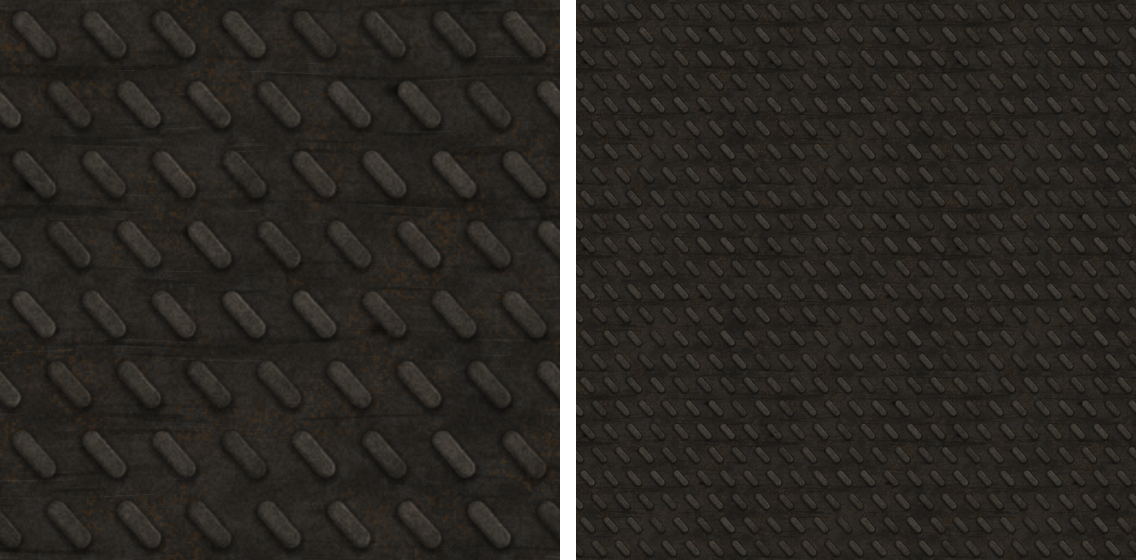
Left, the tile; right, the same tile 3 across and 3 down.
A WebGL 2 fragment shader for this texture:

```glsl
#version 300 es
precision highp float;

uniform vec2 u_resolution;
out vec4 fragColor;

const float REPEATS = 8.0;                  // lugs across and rows down, even
const vec2 LUG_AXIS = vec2(0.172, -0.195);  // half spine, in cell units
const float LUG_RADIUS = 0.142;
const vec2 LIGHT_DIR = vec2(0.98, 0.20);
const vec2 SHADOW_SHIFT = vec2(-0.005, -0.035);
const vec3 GROUND = vec3(0.152, 0.141, 0.124);
const vec3 WORN_STEEL = vec3(0.182, 0.174, 0.162);
const vec3 LUG = vec3(0.222, 0.207, 0.184);
const vec3 RUST = vec3(0.270, 0.180, 0.095);
const vec3 SOOT = vec3(0.075, 0.070, 0.060);
const float GRAIN = 0.42;
const float RUST_AMOUNT = 0.42;
const float STREAK_AMOUNT = 0.45;
const float TAU = 6.2831853;

float hash(vec2 cell, float seed) {
    uvec3 q = uvec3(cell, seed) * uvec3(1597u, 51749u, 7919u);
    uint n = (q.x ^ q.y ^ q.z) * 747796u + 28913u;
    n = (n ^ (n >> 15)) * 277803u;
    n = (n ^ (n >> 13)) * 668265u;
    return float((n ^ (n >> 16)) & 65535u) / 65535.0;
}

// Value noise that wraps after one canvas
float noise(vec2 uv, vec2 period, float seed) {
    vec2 p = uv * period;
    vec2 i = floor(p), f = fract(p);
    f = f * f * (3.0 - 2.0 * f);
    vec2 a = mod(i, period), b = mod(i + 1.0, period);
    return mix(mix(hash(a, seed), hash(vec2(b.x, a.y), seed), f.x),
               mix(hash(vec2(a.x, b.y), seed), hash(b, seed), f.x), f.y);
}

float fbm(vec2 uv, float period, float seed) {
    float sum = 0.0, gain = 0.5;
    for (int i = 0; i < 4; i++) {
        sum += gain * noise(uv, vec2(period), seed + float(i));
        period *= 2.0;
        gain *= 0.5;
    }
    return sum / 0.9375;
}

// Sparse wrapped cellular stains, wider than tall
float stains(vec2 uv, float period, float seed) {
    vec2 p = uv * period;
    float stain = 0.0;
    for (int y = -1; y <= 1; y++) {
        for (int x = -1; x <= 1; x++) {
            vec2 cell = floor(p) + vec2(x, y);
            vec2 id = mod(cell, period);
            vec2 center = cell + 0.25 + 0.5 * vec2(hash(id, seed), hash(id, seed + 1.0));
            float reach = length((p - center) * vec2(1.0, 1.9));
            float present = step(0.89, hash(id, seed + 2.0));
            stain = max(stain, present * (1.0 - smoothstep(0.02, 0.26, reach)));
        }
    }
    return stain;
}

// Vector from the lug's spine to p
vec2 fromSpine(vec2 p) {
    return p - LUG_AXIS * clamp(dot(p, LUG_AXIS) / dot(LUG_AXIS, LUG_AXIS), -1.0, 1.0);
}

void main() {
    vec2 uv = gl_FragCoord.xy / u_resolution;
    float pixel = REPEATS / min(u_resolution.x, u_resolution.y);

    // Staggered grid of lugs
    vec2 grid = uv * REPEATS;
    float row = floor(grid.y);
    grid.x += 0.5 * mod(row + 1.0, 2.0);
    vec2 id = mod(vec2(floor(grid.x), row), REPEATS);
    vec2 p = fract(grid) - vec2(0.49, 0.51);

    // Shared surface noise
    float broad = fbm(uv, 6.0, 10.0);
    float medium = fbm(uv, 32.0, 20.0);
    float grain = 0.6 * noise(uv, vec2(256.0), 30.0) + 0.4 * noise(uv, vec2(128.0), 31.0);

    // Ground: darker between rows, worn patches and rust flecks
    float band = 0.5 + 0.5 * cos(TAU * p.y);
    vec3 color = GROUND * (0.68 + 0.15 * band + 0.40 * broad);
    color = mix(color, WORN_STEEL, 0.55 * smoothstep(0.45, 0.75, medium));
    float rust = smoothstep(0.54, 0.82, noise(uv, vec2(160.0), 40.0));
    rust *= smoothstep(0.42, 0.68, fbm(uv, 12.0, 41.0));
    color = mix(color, RUST, RUST_AMOUNT * rust);

    // Horizontal scuffs, mostly between rows
    vec2 bent = uv + vec2(0.0, 0.004 * sin(TAU * (2.0 * uv.x + uv.y)));
    float scuff = smoothstep(0.60, 0.95, noise(bent, vec2(7.0, 110.0), 50.0));
    float scratch = smoothstep(0.82, 0.98, noise(bent, vec2(9.0, 220.0), 51.0));
    color = mix(color, SOOT, STREAK_AMOUNT * scuff * (1.0 - 0.7 * band));
    color += 0.035 * scratch * (1.0 - 0.6 * band);
    color = mix(color, SOOT * 0.7, 0.75 * stains(uv, REPEATS, 60.0));

    // Soft contact shadow
    float shadow = length(fromSpine(p - SHADOW_SHIFT)) - LUG_RADIUS;
    color *= 1.0 - 0.42 * (1.0 - smoothstep(-0.02, 0.11, shadow));

    // Raised lug with worn outline and a lit rim
    vec2 offset = fromSpine(p);
    float dist = length(offset) - LUG_RADIUS + 0.026 * (medium - 0.5);
    float facing = dot(offset / max(length(offset), 0.001), normalize(LIGHT_DIR));
    float along = dot(p, LUG_AXIS) / dot(LUG_AXIS, LUG_AXIS);
    float slope = smoothstep(-0.09, 0.0, dist);
    float rim = 1.0 - smoothstep(0.0, 0.030, abs(dist + 0.030));
    float tone = 0.86 + 0.20 * hash(id, 70.0) + 0.30 * (medium - 0.5) - 0.05 * along;
    tone += slope * (0.16 * facing - 0.20);
    tone += rim * max(facing, 0.0) * (0.14 + 0.22 * hash(id, 71.0)) * (0.5 + medium);
    vec3 lug = mix(LUG * tone, RUST, 0.12 * rust);
    float edge = max(pixel, 0.018);
    color = mix(color, lug, 1.0 - smoothstep(-edge, edge, dist));

    color *= 1.0 + GRAIN * (grain - 0.5);
    fragColor = vec4(color, 1.0);
}
```
